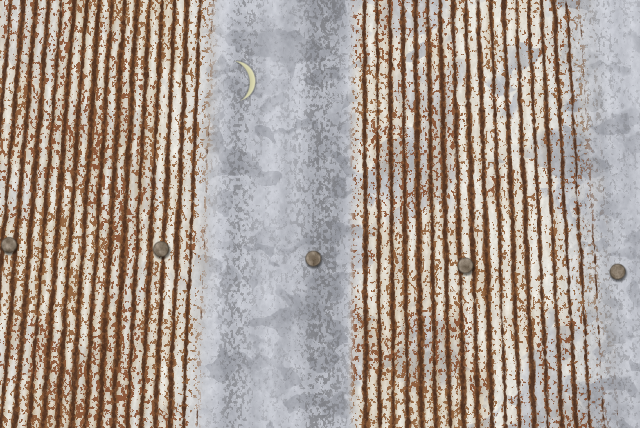
A Shadertoy shader for this texture:

```glsl
// Weathered galvanised roofing: two fields of rusted ribs fan out slightly
// towards the bottom, parted by bare spangled zinc and crossed by a nail row.
// Ribs come from rounding a sheared coordinate; noise breaks up the rust.

const float RIB_ORIGIN = 0.822;      // x of rib 0, in canvas heights
const float RIB_PITCH_TOP = 0.0295;
const float RIB_PITCH_BOTTOM = 0.0328;
const float RIB_HALF_WIDTH = 0.165;  // in rib pitches
const float LEFT_FIELD_END = -9.6;   // rib numbers bounding the rust
const float RIGHT_FIELD_START = -0.5;
const float RIGHT_FIELD_END = 20.5;

const int NAIL_COUNT = 5;
const vec2 NAIL_FIRST = vec2(0.021, 0.426);
const vec2 NAIL_STEP = vec2(0.3555, -0.016);
const float NAIL_RADIUS = 0.0185;

const vec2 STRAW_CENTRE = vec2(0.541, 0.809);
const float STRAW_RADIUS = 0.049;

const vec3 CREAM = vec3(0.91, 0.90, 0.87);
const vec3 ZINC = vec3(0.775, 0.785, 0.815);
const vec3 ZINC_DARK = vec3(0.58, 0.59, 0.62);
const vec3 GRIME = vec3(0.42, 0.42, 0.43);
const vec3 STAIN = vec3(0.74, 0.65, 0.52);
const vec3 RUST = vec3(0.55, 0.36, 0.21);
const vec3 RUST_RED = vec3(0.50, 0.25, 0.15);
const vec3 RUST_DARK = vec3(0.30, 0.19, 0.13);
const vec3 NAIL = vec3(0.52, 0.47, 0.41);
const vec3 STRAW = vec3(0.84, 0.83, 0.68);

float hash(vec2 p) {
    vec3 q = fract(vec3(p.xyx) * 0.1031);
    q += dot(q, q.yzx + 33.33);
    return fract((q.x + q.y) * q.z);
}

float noise(vec2 p) {
    vec2 i = floor(p), f = fract(p);
    f = f * f * (3.0 - 2.0 * f);
    return mix(mix(hash(i), hash(i + vec2(1, 0)), f.x),
               mix(hash(i + vec2(0, 1)), hash(i + vec2(1, 1)), f.x), f.y);
}

float fbm(vec2 p) {
    float sum = 0.0, amp = 0.533;
    for (int i = 0; i < 4; i++) {
        sum += amp * noise(p);
        p = mat2(1.6, 1.2, -1.2, 1.6) * p + 17.3;
        amp *= 0.5;
    }
    return sum;
}

// Zinc crystals: random tint per cell, blended softly across borders
float spangle(vec2 p) {
    vec2 cell = floor(p);
    float tint = 0.0, total = 0.0;
    for (int j = -1; j <= 1; j++)
    for (int i = -1; i <= 1; i++) {
        vec2 c = cell + vec2(i, j);
        vec2 d = c + vec2(hash(c), hash(c + 41.7)) - p;
        float w = exp(-22.0 * dot(d, d)) + 1e-6;
        tint += w * hash(c + 83.1);
        total += w;
    }
    return tint / total;
}

float bump(float x, float centre, float width) {
    float t = (x - centre) / width;
    return exp(-t * t);
}

void mainImage(out vec4 fragColor, in vec2 fragCoord) {
    vec2 p = fragCoord / iResolution.y;
    float px = 1.0 / iResolution.y;

    // Rib coordinate: whole numbers lie on the grooves
    float pitch = mix(RIB_PITCH_BOTTOM, RIB_PITCH_TOP, p.y);
    float u = (p.x - RIB_ORIGIN) / pitch;
    u += 0.12 * (noise(vec2(u * 0.7, p.y * 22.0)) - 0.5);
    float rib = floor(u + 0.5);
    float d = abs(u - rib);

    float patches = fbm(p * vec2(7.0, 5.0) + 3.0);
    float streaks = fbm(vec2(u * 1.3, p.y * 9.0));
    float rough = fbm(p * vec2(120.0, 85.0));
    float fine = fbm(p * vec2(190.0, 150.0) + 9.0);

    // Rust strength across the sheet
    float leftField = smoothstep(LEFT_FIELD_END, LEFT_FIELD_END - 4.0, u);
    float rightField = smoothstep(RIGHT_FIELD_START, RIGHT_FIELD_START + 1.5, u)
                     * smoothstep(RIGHT_FIELD_END, RIGHT_FIELD_END - 7.0, u);
    float field = max(leftField, rightField);
    float heavy = 0.6 * bump(u, -20.0, 7.0) + 0.4 * bump(u, 5.0, 4.5) * (1.2 - p.y);

    // Bare zinc with crystals, soft ridges and grimy bands
    vec2 warp = vec2(fbm(p * 18.0), fbm(p * 18.0 + 31.0)) - 0.5;
    float crystal = spangle(p * vec2(19.0, 27.0) + 2.2 * warp);
    float band = bump(u, -2.2, 1.7) + 0.8 * bump(u, -8.5, 1.1) + 0.7 * bump(u, 17.5, 2.5);
    float dull = smoothstep(0.45, 1.0, crystal) * 0.55 + band * 0.35
               + (patches - 0.5) * 0.8;
    vec3 zinc = mix(ZINC, ZINC_DARK, clamp(dull, 0.0, 0.85));
    zinc += 0.022 * cos(6.2832 * u * 0.5) + 0.10 * (rough - 0.5);
    float grime = smoothstep(0.52, 0.72, fine + 0.14 * band + 0.25 * (streaks - 0.5) - 0.04);
    zinc = mix(zinc, GRIME, grime * (0.2 + 0.4 * min(band, 1.0)));

    // Pale oxide on the rusting fields, with zinc showing through
    float bare = smoothstep(0.52, 0.66, patches + 0.25 * (crystal - 0.5)) * 0.75;
    float oxide = field * (1.0 - bare * (1.0 - 0.6 * leftField));
    vec3 col = mix(zinc, CREAM + 0.14 * (rough - 0.5), oxide);

    // Stain halo and scattered rust flecks beside the grooves
    float halo = exp(-7.0 * d * d) * (0.25 + heavy) + 0.8 * (streaks - 0.5);
    col = mix(col, STAIN, field * clamp(halo, 0.0, 0.8));
    float fleckLevel = 0.69 - 0.16 * heavy - 0.13 * exp(-12.0 * d * d)
                     - 0.25 * (streaks - 0.5);
    float flecks = smoothstep(fleckLevel - 0.04, fleckLevel + 0.06, fine);
    vec3 fleckColor = mix(RUST, RUST_RED, smoothstep(0.45, 0.65, patches) * 0.6);
    col = mix(col, fleckColor, flecks * smoothstep(0.05, 0.6, field) * 0.88);

    // Rusted grooves: ragged, uneven, broken up where a field fades
    float strength = hash(vec2(rib + 60.0, 5.0));
    float wear = fbm(vec2(rib * 5.7, p.y * 7.0));
    float width = RIB_HALF_WIDTH * (0.65 + 0.5 * strength + 0.45 * heavy)
                + 0.22 * (wear - 0.5) + 0.30 * (rough - 0.5)
                - 0.30 * (1.0 - smoothstep(0.0, 0.75, field));
    float edge = 0.035 + 0.6 * px / pitch;
    float groove = smoothstep(edge, -edge, d - width) * smoothstep(0.0, 0.12, field);
    float core = smoothstep(0.25, 0.02, d + 0.4 * (fine - 0.5));
    vec3 grooveColor = mix(RUST, RUST_DARK, 0.25 + 0.7 * core);
    col = mix(col, grooveColor + 0.12 * (fine - 0.5), groove * 0.95);

    // Curled dry sliver
    vec2 s = p - STRAW_CENTRE;
    float angle = atan(s.y, s.x);
    float taper = 0.0065 * (1.0 - pow(abs(angle - 0.15) / 1.2, 2.0));
    float sliver = abs(length(s) - STRAW_RADIUS) - taper;
    col *= 1.0 - 0.3 * smoothstep(0.006, 0.0, sliver) * step(0.0, taper);
    col = mix(col, STRAW + 8.0 * (length(s) - STRAW_RADIUS), smoothstep(px, -px, sliver));

    // Row of weathered nail heads
    for (int i = 0; i < NAIL_COUNT; i++) {
        float n = float(i);
        vec2 q = p - NAIL_FIRST - n * NAIL_STEP;
        q.y -= 0.022 * (hash(vec2(n, 7.0)) - 0.5);
        float r = length(q) - NAIL_RADIUS;
        float shadow = length(q - vec2(0.002, -0.004)) - NAIL_RADIUS;
        col *= 1.0 - 0.5 * smoothstep(0.005, -0.003, shadow);
        vec3 head = NAIL + 0.35 * (rough - 0.5) + 3.0 * (q.y - q.x) * 0.8;
        head *= 1.0 - 0.35 * smoothstep(-0.004, 0.0, r);
        col = mix(col, head, smoothstep(px, -px, r));
    }

    fragColor = vec4(clamp(col, 0.0, 1.0), 1.0);
}
```
